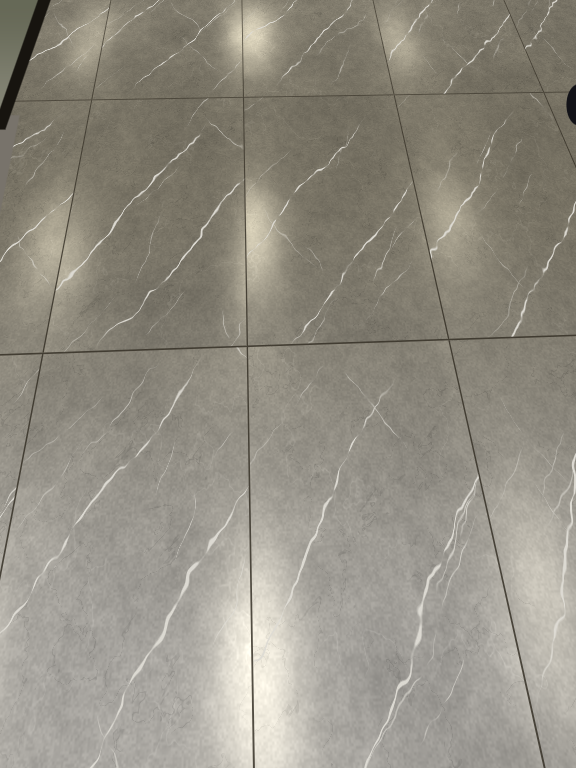
This texture is drawn by a Shadertoy shader. Its source:

```glsl
// Grey marble floor tiles in perspective, with white veins and warm lamp reflections

float hash(vec2 p) {
    vec3 q = fract(vec3(p.xyx) * 0.1031);
    q += dot(q, q.yzx + 33.33);
    return fract((q.x + q.y) * q.z);
}

float noise(vec2 p) {
    vec2 i = floor(p), f = fract(p);
    f = f * f * (3.0 - 2.0 * f);
    return mix(mix(hash(i), hash(i + vec2(1, 0)), f.x),
               mix(hash(i + vec2(0, 1)), hash(i + vec2(1, 1)), f.x), f.y);
}

float fbm(vec2 p) {
    float sum = 0.0, amp = 0.5;
    for (int i = 0; i < 5; i++) {
        sum += amp * noise(p);
        p = mat2(1.6, 1.2, -1.2, 1.6) * p + 7.3;
        amp *= 0.5;
    }
    return sum;
}

// Diagonal veins of one tile: two long ones, then short branches and scratches
float veins(vec2 t, vec2 id, float px) {
    vec2 seed = id * 19.7 + 60.0;
    vec2 q = t;
    q.x += 0.18 * (fbm(t * vec2(3.0, 4.0) + seed) - 0.5) + 0.02 * (noise(t * 30.0 + seed) - 0.5);
    float wear = noise(t * vec2(22.0, 34.0) + seed);
    float sum = 0.0;
    for (int i = 0; i < 11; i++) {
        float k = float(i);
        vec2 s = seed + vec2(k * 7.1, k * 3.7);
        float a = hash(s), b = hash(s + 41.3), c = hash(s + 83.9);
        bool isLong = i < 2;
        vec2 mid = isLong ? vec2(0.3 + 0.38 * k + 0.14 * (a - 0.5), 0.52 - 0.16 * k + 0.14 * (b - 0.5)) : vec2(a, b);
        float reach = isLong ? 0.36 + 0.14 * c : 0.05 + 0.1 * c;
        float slope = isLong ? 0.92 + 0.3 * c + (id.y > -0.5 ? 0.25 : 0.0) : mix(0.5, 1.7, fract(c * 7.0));
        if (i > 8) slope = -slope;
        vec2 d = q - mid;
        float dist = abs(d.x - slope * d.y) / sqrt(1.0 + slope * slope * 0.4);
        float along = abs(d.y) / reach;
        float fade = 1.0 - smoothstep(0.7, 1.0, along);
        float width = (isLong ? 0.0042 : 0.0023) * (0.25 + 1.1 * wear) * (1.2 - 0.6 * along);
        float core = clamp((width - dist) / px + 0.5, 0.0, 1.0) * min(1.0, 0.3 + 1.4 * width / px);
        float halo = 0.08 * exp(-dist * 90.0);
        float strength = isLong ? 0.9 : 0.35 + 0.4 * a;
        sum = max(sum, fade * strength * (core * smoothstep(0.0, 0.4, wear) + halo));
    }
    return sum;
}

void mainImage(out vec4 fragColor, in vec2 fragCoord) {
    // Canvas widths, y pointing down from the top edge
    vec2 p = vec2(fragCoord.x, iResolution.y - fragCoord.y) / iResolution.x;
    float pixel = 1.0 / iResolution.x;

    // Perspective: tile width grows downward, depth follows its inverse
    float y = p.y + (p.x - 0.425) * (0.01 + 0.04 * p.y);
    float tileWidth = 0.2274 + 0.208 * p.y;
    float depthWidth = 0.2274 + 0.208 * y;
    vec2 pos = vec2((p.x - 0.420 - 0.0156 * p.y) / tileWidth, (1.0 / depthWidth - 2.837) / 0.972);
    vec2 id = floor(pos), t = fract(pos);
    vec2 px = vec2(pixel / tileWidth, pixel * 0.214 / (depthWidth * depthWidth));
    vec2 stone = pos * vec2(1.0, 1.6) + id * 5.3 + 40.0;

    // Stone: brown-grey far away, cooler and lighter near
    vec3 col = mix(vec3(0.455, 0.435, 0.380), vec3(0.625, 0.615, 0.595), smoothstep(0.28, 1.2, p.y));
    col += 0.03 * smoothstep(0.2, 0.0, p.y) - 0.03 * smoothstep(0.6, 1.0, p.x) * p.y;
    float cloud = fbm(stone * 4.0);
    col *= 1.0 + 0.18 * (cloud - 0.48) + 0.14 * (fbm(stone * 24.0) - 0.48);
    col *= 1.0 + 0.10 * (noise(stone * 130.0) - 0.5) + 0.03 * (hash(id + 9.0) - 0.5);

    // Hairline cracks, dark and pale
    float crack = abs(fbm(stone * 7.0 + 2.0 * cloud) - 0.48);
    float pale = abs(fbm(stone * vec2(5.0, 3.5) + 31.0) - 0.5);
    col *= 1.0 - 0.09 * smoothstep(0.012, 0.0, crack) * smoothstep(0.4, 0.6, noise(stone * 6.0));
    col += 0.035 * smoothstep(0.014, 0.0, pale) * smoothstep(0.4, 0.7, noise(stone * 5.0 + 9.0));

    // Lamp reflections in rows, shifted by the slight tilt of each tile
    vec2 tilt = vec2(0.12, 0.1) * (vec2(hash(id + 21.0), hash(id + 57.0)) - 0.5);
    float glow = 0.0;
    for (int row = 0; row < 3; row++) {
        for (int k = -1; k <= 1; k++) {
            vec2 lamp = vec2(0.04 + 1.1 * float(k), -0.69 + 1.02 * float(row));
            vec2 d = (pos + tilt - lamp) / vec2(0.15, 0.21);
            glow += (k == 0 ? 0.33 : 0.17) * exp(-dot(d, d)) + 0.05 * exp(-0.2 * dot(d, d));
        }
    }
    col += glow * vec3(1.0, 0.97, 0.87) * (0.9 + 0.2 * cloud);

    // Veins
    col = mix(col, vec3(0.87, 0.86, 0.83), min(veins(t, id, px.x), 1.0));

    // Joints: thin dark lines, blended by their coverage of a pixel
    vec2 edge = min(t, 1.0 - t);
    vec2 halfJoint = vec2(0.0034, 0.0024);
    vec2 joint = clamp((halfJoint - edge) / px + 0.5, 0.0, 1.0) * min(vec2(1.0), 0.35 + halfJoint / px);
    col = mix(col, vec3(0.21, 0.19, 0.15), 0.85 * max(joint.x, joint.y));

    // Door frame and glass at upper left, plinth below it, dark foot at right
    float plinth = max(p.x - 0.03 + 0.2 * (p.y - 0.22), max(0.2 - p.y, p.y - 0.37));
    col = mix(col, vec3(0.47, 0.45, 0.42), smoothstep(pixel, -pixel, plinth));
    float frame = max(p.x + 0.35 * p.y - 0.088, p.y - 0.225);
    col = mix(col, vec3(0.09, 0.08, 0.06), smoothstep(pixel, -pixel, frame));
    vec3 glass = mix(vec3(0.40, 0.41, 0.34), vec3(0.52, 0.52, 0.46), smoothstep(0.0, 0.2, p.y));
    col = mix(col, glass, smoothstep(pixel, -pixel, max(frame + 0.02, p.x + 0.35 * p.y - 0.066)));
    float foot = length((p - vec2(1.005, 0.182)) / vec2(0.6, 1.0)) - 0.036;
    col = mix(col, vec3(0.07, 0.07, 0.09), smoothstep(pixel, -pixel, foot));

    fragColor = vec4(clamp(col, 0.0, 1.0), 1.0);
}
```
